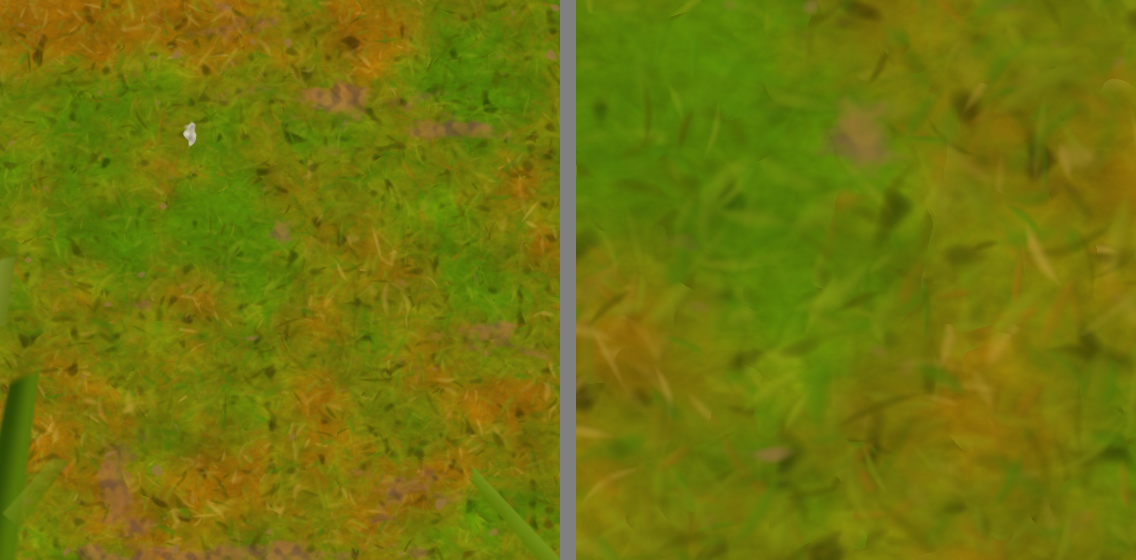
Left: the whole. Right: its middle third, enlarged.
This texture is drawn by a WebGL 2 fragment shader. Its source:

```glsl
#version 300 es
precision highp float;

uniform vec2 u_resolution;
out vec4 fragColor;

vec4 hash4(vec2 c) {
  vec4 q = fract(c.xyxy * vec4(0.1031, 0.1030, 0.0973, 0.1099));
  q += dot(q, q.wzxy + 33.33);
  return fract((q.xxyz + q.yzzw) * q.zywx);
}

float cornerSlope(vec2 cell, vec2 f, vec2 corner) {
  return dot(hash4(cell + corner).xy * 2.0 - 1.0, f - corner);
}

float gradientNoise(vec2 p) {
  vec2 cell = floor(p), f = fract(p);
  vec2 w = f * f * f * (f * (f * 6.0 - 15.0) + 10.0);
  float low = mix(cornerSlope(cell, f, vec2(0, 0)), cornerSlope(cell, f, vec2(1, 0)), w.x);
  float high = mix(cornerSlope(cell, f, vec2(0, 1)), cornerSlope(cell, f, vec2(1, 1)), w.x);
  return mix(low, high, w.y);
}

float fbm(vec2 p) {
  float sum = 0.0, gain = 0.8;
  for (int i = 0; i < 4; i++) {
    sum += gain * gradientNoise(p);
    p = mat2(1.6, 1.2, -1.2, 1.6) * p + 17.3;
    gain *= 0.55;
  }
  return sum;
}

// Soft elliptical falloff
float spot(vec2 p, vec2 center, vec2 radius) {
  vec2 q = (p - center) / radius;
  return exp(-dot(q, q));
}

// Tapered leaf from a to b: x is coverage, y is the signed position across it
vec2 leaf(vec2 p, vec2 a, vec2 b, float halfWidth) {
  vec2 axis = b - a;
  float along = dot(p - a, axis) / dot(axis, axis);
  float side = (axis.x * (p.y - a.y) - axis.y * (p.x - a.x)) / length(axis);
  side /= halfWidth * mix(1.0, 0.65, clamp(along, 0.0, 1.0));
  float ends = smoothstep(-0.02, 0.02, along) * smoothstep(1.03, 0.96, along + 0.05 * side);
  return vec2(ends * (1.0 - smoothstep(0.75, 1.1, abs(side))), clamp(side, -1.0, 1.0));
}

// One layer of short curved blades, one per cell
vec3 bladeLayer(vec3 color, vec2 p, float scale, float layer, float dry, float earth) {
  vec2 grid = p * scale, home = floor(grid);
  for (int y = -1; y <= 1; y++) {
    for (int x = -1; x <= 1; x++) {
      vec2 cell = home + vec2(x, y);
      vec4 r = hash4(cell + layer * 37.0 + 11.0);
      vec4 s = hash4(cell + layer * 53.0 + 101.0);
      float angle = r.z * 3.1416;
      vec2 q = mat2(cos(angle), -sin(angle), sin(angle), cos(angle)) * (grid - cell - r.xy);
      q.y += (s.x - 0.5) * 0.9 * q.x * q.x;
      float reach = mix(0.3, 0.8, r.w);
      float t = q.x / reach;
      float width = mix(0.07, 0.17, s.y) * max(1.0 - t * t, 0.02);
      float cover = smoothstep(width * 1.5, 0.0, abs(q.y)) * smoothstep(1.0, 0.3, abs(t));
      cover *= mix(0.15, 0.75, s.w * s.w) * (1.0 - 0.6 * earth);

      float kind = s.z + (dry - 0.5) * 0.5;
      vec3 tint = vec3(0.33, 0.47, 0.03);
      tint = mix(tint, vec3(0.33, 0.33, 0.01), step(0.28, kind));
      tint = mix(tint, vec3(0.49, 0.52, 0.06), step(0.41, kind));
      tint = mix(tint, vec3(0.54, 0.42, 0.04), step(0.76, kind));
      tint = mix(tint, vec3(0.64, 0.56, 0.18), step(0.95, kind));
      color = mix(color, tint * (1.0 + 0.08 * clamp(q.y / width, -1.0, 1.0)), cover);
    }
  }
  return color;
}

void main() {
  vec2 p = gl_FragCoord.xy / u_resolution;

  // Broad drift between moist green and dry brown
  float dry = 0.5 + 1.0 * fbm(p * 5.5);
  dry += 0.55 * spot(p, vec2(0.22, 1.0), vec2(0.42, 0.16)) + 0.28 * spot(p, vec2(0.4, 0.2), vec2(0.5, 0.2));
  dry -= 0.38 * spot(p, vec2(0.25, 0.62), vec2(0.28, 0.2)) + 0.45 * spot(p, vec2(0.97, 1.0), vec2(0.18));
  vec3 color = mix(vec3(0.35, 0.46, 0.02), vec3(0.45, 0.46, 0.03), smoothstep(0.1, 0.5, dry));
  color = mix(color, vec3(0.55, 0.41, 0.02), smoothstep(0.5, 1.0, dry));

  // Bare earth with mauve flecks
  float bare = spot(p, vec2(0.62, 0.82), vec2(0.12, 0.032)) + spot(p, vec2(0.81, 0.77), vec2(0.1, 0.03));
  bare += spot(p, vec2(0.21, 0.13), vec2(0.045, 0.1)) + spot(p, vec2(0.4, 0.0), vec2(0.28, 0.04));
  bare += 0.9 * spot(p, vec2(0.88, 0.4), vec2(0.09, 0.03)) + 0.9 * spot(p, vec2(0.5, 0.58), vec2(0.025, 0.045));
  bare += 0.7 * spot(p, vec2(0.42, 0.96), vec2(0.1, 0.04)) + 0.7 * spot(p, vec2(0.72, 0.13), vec2(0.1, 0.05));
  float earth = smoothstep(0.42, 0.78, 0.17 + 0.6 * bare + 0.8 * fbm(p * vec2(14.0, 21.0) + 5.0));
  vec3 soil = mix(vec3(0.58, 0.43, 0.19), vec3(0.46, 0.34, 0.20), smoothstep(-0.1, 0.3, gradientNoise(p * 48.0)));
  color = mix(color, soil, earth * 0.9);

  // Matted thatch and shaded gaps
  vec2 warped = p + 0.012 * vec2(gradientNoise(p * 22.0), gradientNoise(p * 22.0 + 40.0));
  color *= 1.0 + 0.18 * fbm(warped * vec2(50.0, 64.0));
  color *= 1.0 - 0.35 * smoothstep(0.2, 0.5, gradientNoise(warped * 34.0 + 9.0));

  for (int i = 0; i < 8; i++) {
    float layer = float(i);
    color = bladeLayer(color, p + layer * 0.137, 34.0 - 2.0 * layer, layer, dry, earth);
  }
  color = mix(color, soil, earth * 0.45);

  // Clumps catch light and lean towards green or amber
  float lean = clamp(dry - 0.5, -0.6, 0.6);
  color *= vec3(1.0 + 0.12 * lean, 1.0 - 0.08 * lean, 1.0);
  color *= 1.02 + 0.28 * fbm(p * vec2(9.0, 12.0) + 60.0);

  // Small dark hollows and pale crumbs above the blades
  float hollow = smoothstep(0.3, 0.52, gradientNoise(p * vec2(26.0, 36.0) + 70.0));
  color = mix(color, vec3(0.25, 0.23, 0.02), 0.45 * hollow);
  float crumb = smoothstep(0.39, 0.53, gradientNoise(p * vec2(30.0, 34.0) + 130.0));
  color = mix(color, vec3(0.59, 0.45, 0.26), 0.75 * crumb);
  vec2 ragged = p + 0.014 * vec2(gradientNoise(p * 70.0), gradientNoise(p * 70.0 + 30.0));
  float fleck = smoothstep(0.4, 0.65, spot(ragged, vec2(0.34, 0.76), vec2(0.014, 0.027)));
  color = mix(color, vec3(0.72, 0.70, 0.60) * (1.0 + 0.5 * gradientNoise(p * 90.0)), fleck);

  // Broad leaves near the edges
  vec2 broad = leaf(p, vec2(-0.01, 0.0), vec2(0.045, 0.33), 0.04);
  color = mix(color, mix(vec3(0.16, 0.28, 0.01), vec3(0.33, 0.46, 0.03), smoothstep(0.6, -0.6, broad.y)), broad.x * 0.95);
  vec2 pale = leaf(p, vec2(-0.01, 0.42), vec2(0.015, 0.54), 0.022);
  color = mix(color, vec3(0.46, 0.52, 0.14) + 0.05 * pale.y, pale.x * 0.9);
  vec2 fallen = leaf(p, vec2(0.99, -0.01), vec2(0.842, 0.155), 0.017);
  color = mix(color, vec3(0.42, 0.53, 0.06) - 0.05 * fallen.y, fallen.x * 0.9);
  vec2 young = leaf(p, vec2(0.02, 0.07), vec2(0.11, 0.18), 0.022);
  color = mix(color, vec3(0.42, 0.50, 0.06) + 0.05 * young.y, young.x * 0.65);

  fragColor = vec4(clamp(color, 0.0, 1.0), 1.0);
}
```
